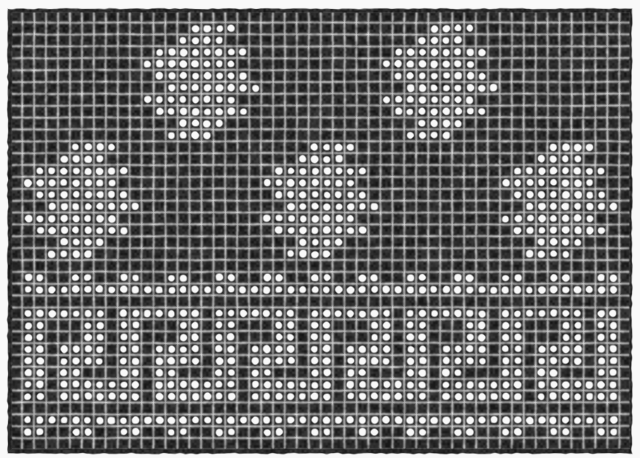
Write a Shadertoy shader that draws this pattern.

```glsl
// A dark weaving chart: a hand-inked square grid with white dots in its cells.
// Half-drop flower motifs fill the top; a key fret between two dotted bands fills
// the foot. Each cell asks a motif rule whether it holds a dot.

#define GRID_ORIGIN vec2(0.0440, 0.0622)   // centre of the first cell, from top left
#define GRID_PITCH vec2(0.01866, 0.02592)  // cell size on the canvas
#define LINE_WIDTH 0.125
#define LINE_LIGHT 0.45
#define DOT_RADIUS 0.295
#define DOT_SOFTNESS 0.09
#define DOT_JITTER 0.07
#define WOBBLE 0.05
#define INK 0.135
#define PAPER 0.975

float hash(vec2 p) {
    vec3 q = fract(p.xyx * vec3(0.1031, 0.1030, 0.0973));
    q += dot(q, q.yzx + 33.33);
    return fract((q.x + q.y) * q.z);
}

float noise(vec2 p) {
    vec2 i = floor(p), f = fract(p);
    f = f * f * (3.0 - 2.0 * f);
    return mix(mix(hash(i), hash(i + vec2(1, 0)), f.x),
               mix(hash(i + vec2(0, 1)), hash(i + vec2(1, 1)), f.x), f.y);
}

// True when column c lies in a run of n cells starting at first
bool run(int c, int first, int n) {
    return c >= first && c < first + n;
}

// Slanted flower, ten cells square: each row is one run of dots
bool flower(int c, int r) {
    int first[10] = int[10](4, 3, 1, 0, 1, 2, 0, 1, 3, 2);
    bool tip = r < 2 || r > 7;
    return run(c, first[r], tip ? 4 : 8);
}

// Key fret, repeating every eight columns
bool fret(int c, int r) {
    bool post = c < 2;
    bool roof = r == 0 && c < 7;
    bool drop = r < 5 && run(c, 5, 2);
    bool hook = r > 2 && run(c, 3, 2);
    bool foot = r > 5 && c > 2;
    return post || roof || drop || hook || foot;
}

bool hasDot(int c, int r) {
    if (c < 0 || c > 49 || r < 0 || r > 34) return false;
    if (r < 20) {
        bool oddColumn = (c / 10) % 2 == 1;
        return oddColumn == (r < 10) && flower(c % 10, r % 10);
    }
    if (r == 22 || r == 33) return true;
    if (r == 21 || r == 34) return c % 4 < 2;
    return run(r, 24, 8) && fret(c % 8, r - 24);
}

// Distance to the inside of a box, negative within
float box(vec2 p, vec2 low, vec2 high) {
    vec2 d = max(low - p, p - high);
    return max(d.x, d.y);
}

void mainImage(out vec4 fragColor, in vec2 fragCoord) {
    vec2 uv = fragCoord / iResolution.xy;
    vec2 p = (vec2(uv.x, 1.0 - uv.y) - GRID_ORIGIN) / GRID_PITCH;
    float aa = 1.0 / (GRID_PITCH.x * iResolution.x);

    // Hand-drawn drift of the ruled lines
    vec2 drift = vec2(noise(p * 0.5), noise(p * 0.5 + 40.0)) - 0.5;
    vec2 g = p + WOBBLE * drift;
    vec2 cell = floor(g + 0.5);
    vec2 local = g - cell;

    // Mottled ink
    float tone = INK + 0.12 * (noise(p * 5.0) - 0.35) + 0.05 * (noise(p * 1.3) - 0.5);

    // Soft grid lines with uneven strength
    vec2 toLine = (0.5 - abs(local)) / LINE_WIDTH;
    vec2 strength = 0.72 + 0.56 * vec2(noise(p * vec2(1.0, 2.5)),
                                       noise(p * vec2(2.5, 1.0) + 9.0));
    vec2 line = exp(-toLine * toLine) * strength;
    float inside = 1.0 - smoothstep(-0.1, 0.1, box(g, vec2(-1.35), vec2(50.35, 35.4)));
    float grid = max(line.x, line.y) + 0.3 * min(line.x, line.y);
    tone += LINE_LIGHT * grid * inside;

    // White dots, each a little off centre and uneven in size
    if (hasDot(int(cell.x), int(cell.y))) {
        vec2 offset = DOT_JITTER * (vec2(hash(cell), hash(cell + 71.0)) - 0.5);
        float radius = DOT_RADIUS + 0.05 * (hash(cell + 23.0) - 0.5);
        float d = length(local - offset) - radius + 0.05 * (noise(p * 4.0) - 0.5);
        float soft = max(DOT_SOFTNESS, aa * 0.7);
        tone = mix(tone, PAPER, 1.0 - smoothstep(-soft, soft, d));
    }

    // Slightly ragged panel edge against the paper
    float rag = 0.12 * (noise(p * 2.2) - 0.5);
    float edge = box(p, vec2(-1.71, -1.66), vec2(50.55, 35.8)) + rag;
    tone = mix(tone, PAPER, smoothstep(-aa, aa, edge));

    fragColor = vec4(vec3(clamp(tone, 0.0, 1.0)), 1.0);
}
```
